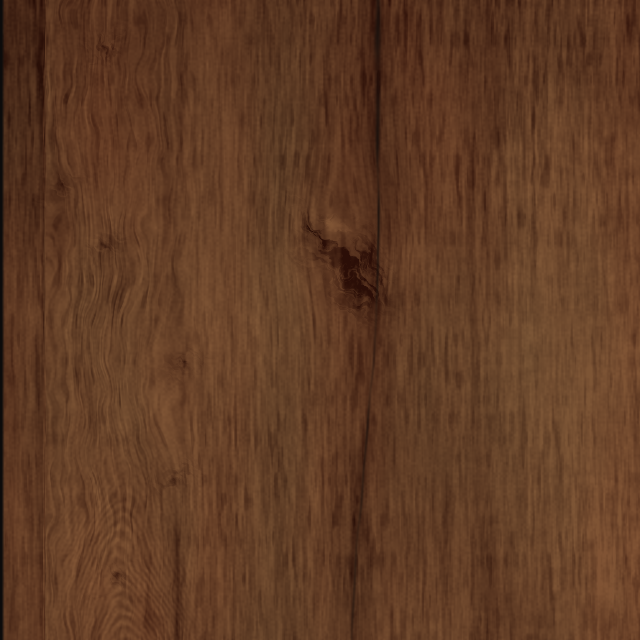
A WebGL 1 fragment shader for this texture:

```glsl
precision highp float;
// Dark brown oak board with vertical grain, a knot, a long crack and a narrow strip at the left.
uniform vec2 u_resolution;

float hash(vec2 p) {
  return fract(sin(dot(p, vec2(127.1, 311.7))) * 43758.5453);
}

float noise(vec2 p) {
  vec2 i = floor(p), f = fract(p);
  f = f * f * (3.0 - 2.0 * f);
  return mix(mix(hash(i), hash(i + vec2(1.0, 0.0)), f.x),
             mix(hash(i + vec2(0.0, 1.0)), hash(i + 1.0), f.x), f.y);
}

float fbm(vec2 p) {
  float sum = 0.0, amp = 0.5;
  for (int i = 0; i < 4; i++) {
    sum += amp * noise(p);
    p = p * 2.03 + 7.1;
    amp *= 0.5;
  }
  return sum / 0.94;
}

// Soft elliptical spot, 1 at its centre
float spot(vec2 d, vec2 size) {
  d /= size;
  return exp(-dot(d, d));
}

vec2 rotate(vec2 p, float a) {
  return vec2(cos(a) * p.x + sin(a) * p.y, cos(a) * p.y - sin(a) * p.x);
}

void main() {
  vec2 p = gl_FragCoord.xy / u_resolution;
  float strip = 1.0 - smoothstep(0.067, 0.072, p.x);
  float leftSide = (1.0 - smoothstep(0.22, 0.34, p.x)) * (1.0 - strip);

  // Grain coordinate: nearly straight, wavier at the left, bent around the knot
  vec2 knot = p - vec2(0.53, 0.605);
  float grain = p.x + 0.012 * (noise(p * vec2(4.0, 2.5)) - 0.5);
  grain += leftSide * 0.09 * (fbm(p * vec2(9.0, 5.0) + 3.0) - 0.5);
  grain -= 0.5 * knot.x * spot(knot - vec2(0.0, 0.03), vec2(0.07, 0.1));
  grain += strip * 3.7;

  // Broad light and dark areas
  float tone = 0.68 - 0.24 * smoothstep(0.55, 1.05, p.y);
  tone += 0.36 * spot(p - vec2(0.95, 0.32), vec2(0.17, 0.5));
  tone += 0.24 * spot(p - vec2(0.34, 0.42), vec2(0.13, 0.36));
  tone += 0.16 * spot(p - vec2(0.12, 0.22), vec2(0.12, 0.3));
  tone -= 0.17 * spot(p - vec2(0.76, 0.4), vec2(0.03, 0.7));
  tone += 0.3 * (fbm(vec2(grain * 13.0, p.y * 1.6)) - 0.5);
  tone += 0.3 * (fbm(p * vec2(9.0, 8.0) + 20.0) - 0.5);

  // Fibres, short pores and fine grit
  float fibre = noise(vec2(grain * 200.0, p.y * 9.0)) - 0.5;
  float fine = noise(vec2(grain * 330.0, p.y * 48.0)) - 0.5;
  float pores = smoothstep(0.58, 0.9, noise(vec2(grain * 190.0 + 40.0, p.y * 32.0)));
  float relief = 0.7 + 0.6 * noise(p * vec2(11.0, 7.0));
  tone += relief * (0.4 * fibre + 0.32 * fine - 0.27 * pores) + 0.04;
  tone += 0.17 * (noise(p * 250.0) - 0.5);
  tone -= 0.1 * smoothstep(0.66, 0.9, noise(vec2(grain * 60.0, p.y * 3.0)));

  // Faint cross flecks at the right
  float fleck = noise(vec2(p.x * 24.0, p.y * 80.0 + 3.0 * noise(p * 14.0))) - 0.5;
  tone += 0.16 * fleck * smoothstep(0.58, 0.85, p.x);

  // Nested arches low at the left
  float archX = p.x - 0.19 + 0.03 * (noise(p * vec2(5.0, 8.0)) - 0.5);
  float arch = p.y + 2.4 * sqrt(archX * archX + 0.0009) + 0.04 * fbm(p * 18.0);
  float archMask = spot(vec2(archX, p.y - 0.08), vec2(0.085, 0.17));
  tone += 0.2 * archMask * sin(arch * 340.0) * (0.3 + noise(p * vec2(60.0, 40.0)));

  // Large knot: ragged slanted core, darker eye, light chips above and a dark foot
  vec2 ragged = vec2(fbm(p * 28.0), fbm(p * 28.0 + 9.0)) - 0.5;
  vec2 k = rotate(knot, -0.72) + 0.07 * ragged;
  float knotGrain = fbm(vec2(k.x * 40.0, k.y * 150.0));
  float torn = smoothstep(0.35, 0.65, knotGrain);
  tone -= spot(k, vec2(0.085, 0.04)) * (0.2 + 0.65 * torn);
  tone -= 0.65 * spot(k + vec2(0.052, 0.0), vec2(0.027, 0.013)) * (0.4 + 0.8 * torn);
  tone -= 0.55 * spot(p - vec2(0.565, 0.55) + 0.04 * ragged, vec2(0.03, 0.05)) * (0.3 + torn);
  vec2 chip = rotate(p - vec2(0.53, 0.64), -0.65) + 0.03 * ragged;
  tone += 0.85 * spot(chip, vec2(0.04, 0.016)) * (0.3 + torn);
  tone += 0.2 * spot(p - vec2(0.63, 0.59), vec2(0.055, 0.035));

  // Small ragged knots down the left side
  for (int i = 0; i < 6; i++) {
    float n = float(i);
    vec2 c = vec2(mix(0.09, 0.33, hash(vec2(n, 4.0))), (n + 0.2 + 0.6 * hash(vec2(n, 8.0))) / 6.0);
    vec2 d = rotate(p - c, 0.5) + 0.03 * ragged;
    tone -= 0.5 * spot(d, vec2(0.004, 0.009)) + 0.3 * spot(d, vec2(0.035, 0.022)) * torn;
  }

  // Long crack: open at the top, fading to a soft dark trace; a short split at the lower left
  float crack = p.x - 0.55 - 0.041 * smoothstep(-0.05, 0.65, p.y) - 0.006 * (fbm(vec2(p.y * 9.0, 2.0)) - 0.5);
  float topDark = smoothstep(0.7, 0.95, p.y);
  tone -= (0.2 + 0.15 * topDark) * exp(-crack * crack / 0.0009);
  tone -= 0.3 * exp(-pow((crack + 0.004) / 0.007, 2.0)) * noise(vec2(p.y * 8.0, 3.0));
  float crackWidth = 0.0022 + 0.004 * topDark * noise(vec2(p.y * 12.0, 5.0));
  float crackLine = exp(-pow(crack / crackWidth, 2.0)) * (0.25 + 0.7 * noise(vec2(p.y * 18.0, 1.0)));
  crackLine *= 0.65 + 0.35 * smoothstep(0.5, 0.7, p.y);
  float split = p.x - 0.277 - 0.012 * (fbm(vec2(p.y * 14.0, 6.0)) - 0.5);
  tone -= 0.6 * exp(-split * split / 0.00003) * (1.0 - smoothstep(0.14, 0.25, p.y));

  // Narrow strip and its seam
  tone -= strip * (0.16 + 0.22 * smoothstep(0.5, 0.9, p.y));
  tone -= 0.15 * exp(-pow((p.x - 0.067) / 0.004, 2.0));

  // Brown ramp with redder and more olive areas
  vec3 color = mix(vec3(0.25, 0.13, 0.075), vec3(0.445, 0.29, 0.18), clamp(tone, -0.45, 1.25));
  float redness = fbm(vec2(grain * 9.0, p.y * 2.5) + 31.0) - 0.5;
  color += redness * vec3(0.035, -0.015, -0.012);
  color = mix(color, vec3(0.10, 0.065, 0.05), crackLine);
  color = mix(vec3(0.05, 0.045, 0.045), color, smoothstep(0.002, 0.008, p.x));
  gl_FragColor = vec4(color, 1.0);
}
```
